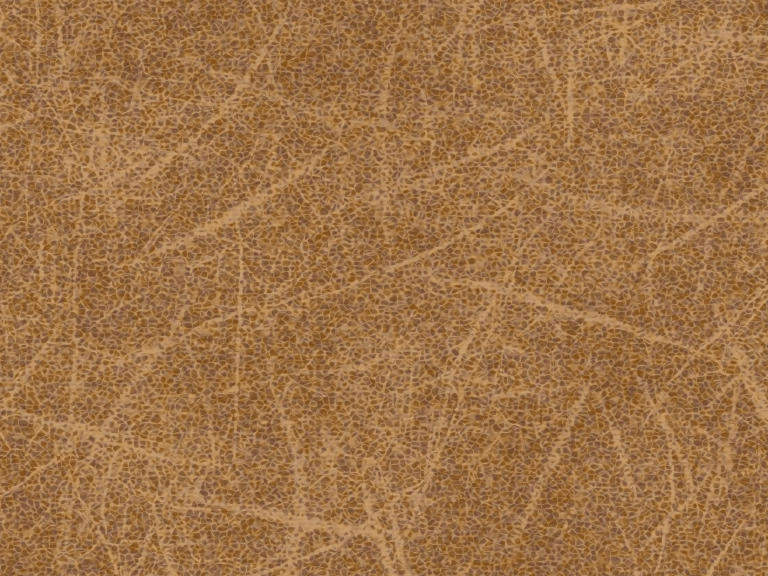
Give the GLSL for this texture, as a WebGL 2 fragment shader.

```glsl
#version 300 es
precision highp float;
// Tan rubbed leather: small ragged dark pebbles in a paler, broken net.
// Scattered long creases, short wrinkles and a coarse crackle widen and
// lighten the net into worn streaks; fine noise and faint rows add tooth.

#define PEBBLES vec2(84.0, 104.0)
#define CREASE_CELL 0.36
#define CREASE_WIDTH 0.020
#define FINE_CELL 0.17
#define FINE_WIDTH 0.020
#define VEIN_FREQ 15.0
#define RUB_SPREAD 0.36
#define ROWS 128.0
#define TOOTH 0.46
#define DARK vec3(0.485, 0.308, 0.150)
#define LIGHT vec3(0.770, 0.600, 0.415)
#define GOLD_SHIFT vec3(0.06, 0.01, -0.13)

uniform vec2 u_resolution;
out vec4 outColor;

// Integer hash: three values in 0..1 for a grid cell and a seed
vec3 hash3(vec2 cell, int seed) {
  uvec3 v = uvec3(ivec3(ivec2(cell), seed) + 4096);
  v = v * 1664525u + 1013904223u;
  v.x += v.y * v.z; v.y += v.z * v.x; v.z += v.x * v.y;
  v ^= v >> 16u;
  v.x += v.y * v.z; v.y += v.z * v.x; v.z += v.x * v.y;
  return vec3(v >> 8u) / 16777216.0;
}

// Smooth noise with three independent channels
vec3 noise3(vec2 p, int seed) {
  vec2 i = floor(p), f = fract(p);
  f = f * f * (3.0 - 2.0 * f);
  vec3 low = mix(hash3(i, seed), hash3(i + vec2(1, 0), seed), f.x);
  vec3 high = mix(hash3(i + vec2(0, 1), seed), hash3(i + vec2(1, 1), seed), f.x);
  return mix(low, high, f.y);
}

// Cellular gap: zero on the borders between cells, larger inside them
float cellGap(vec2 p, int seed) {
  vec2 id = floor(p);
  float nearest = 9.0, second = 9.0;
  for (int y = -1; y <= 1; y++)
  for (int x = -1; x <= 1; x++) {
    vec2 c = id + vec2(x, y);
    float d = length(c + hash3(c, seed).xy - p);
    second = min(second, max(nearest, d));
    nearest = min(nearest, d);
  }
  return second - nearest;
}

// Tapered, bent strokes scattered over a grid of the given cell size
float creases(vec2 p, float size, float width, int seed) {
  vec2 g = p / size, id = floor(g);
  float feather = 1.0 / (size * u_resolution.y);
  float sum = 0.0;
  for (int y = -1; y <= 1; y++)
  for (int x = -1; x <= 1; x++)
  for (int k = 0; k < 3; k++) {
    vec2 c = id + vec2(x, y);
    vec3 place = hash3(c, seed + 2 * k);
    vec3 shape = hash3(c, seed + 2 * k + 1);
    float angle = mix(-0.5, 2.0, place.z);
    vec2 along = vec2(cos(angle), sin(angle));
    vec2 q = g - c - place.xy;
    q = vec2(dot(q, along), dot(q, vec2(-along.y, along.x)));
    q.y += (shape.y - 0.5) * 0.5 * q.x * q.x;
    float reach = mix(0.5, 1.0, shape.x);
    float taper = max(0.0, 1.0 - q.x * q.x / (reach * reach));
    float w = width * (0.45 + 2.0 * shape.z * shape.z * shape.z) * taper;
    float strength = mix(0.45, 1.0, fract(place.z * 7.0)) * sqrt(taper);
    float stroke = 1.0 - smoothstep(0.35 * w, w + feather, abs(q.y));
    sum = max(sum, stroke * strength);
  }
  return sum;
}

void main() {
  vec2 p = gl_FragCoord.xy / u_resolution.y;

  // Wandering coordinates keep creases from looking ruled
  vec2 wander = noise3(p * 6.0, 1).xy - 0.5;
  vec2 jitter = noise3(p * 36.0, 2).xy - 0.5;
  vec2 crumble = noise3(p * 110.0, 5).xy - 0.5;
  vec2 bent = p + 0.024 * wander + 0.006 * jitter + 0.002 * crumble;

  // Worn lines: long creases, short wrinkles, patchy veins, soft blotches
  vec3 broad = noise3(p * vec2(4.5, 5.5), 3);
  vec3 ragged = noise3(p * 30.0, 4);
  float rub = creases(bent, CREASE_CELL, CREASE_WIDTH, 10);
  float wrinkle = creases(bent, FINE_CELL, FINE_WIDTH, 20);
  rub = max(rub, wrinkle * mix(0.5, 0.95, broad.z));
  float vein = 1.0 - smoothstep(0.01, 0.09, cellGap(bent * VEIN_FREQ, 30));
  rub = max(rub, 0.65 * vein * smoothstep(0.35, 0.7, broad.x));
  rub *= mix(0.8, 1.1, ragged.x);
  rub += 0.28 * smoothstep(0.55, 0.95, broad.y * 0.7 + ragged.y * 0.4);

  // Broken net around ragged pebbles, spread wider where worn
  vec2 grain = (p + 0.006 * jitter + 0.005 * crumble) * PEBBLES;
  vec3 fine = noise3(p * vec2(165.0, 195.0), 50);
  float gap = cellGap(grain, 40) + 0.32 * (fine.y - 0.5);
  float net = 1.0 - smoothstep(-0.06, 0.46, gap - RUB_SPREAD * rub);

  // Fine tooth and faint wavering rows
  float rows = sin(6.2832 * (p.y * ROWS + 0.6 * ragged.z));
  float tone = 0.15 + 0.54 * net + 0.25 * rub + 0.10 * (broad.z - 0.5);
  tone += TOOTH * (fine.x - 0.5) * (1.0 - 0.35 * rub) + 0.05 * rows;
  tone = clamp(tone, 0.0, 1.0);

  // Brown to tan, with golden and greyer grains in the darker parts
  float gold = noise3(p * 105.0, 60).x - 0.5;
  vec3 color = mix(DARK, LIGHT, tone);
  color += GOLD_SHIFT * gold * (1.0 - 0.6 * tone);
  outColor = vec4(color, 1.0);
}
```
